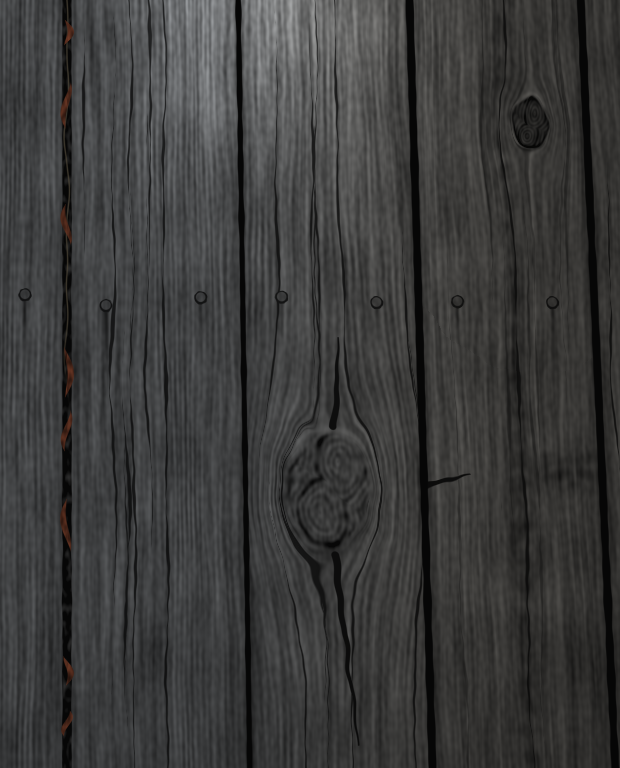
Write a Shadertoy shader that draws this texture.

```glsl
// Weathered grey deck boards seen from above, split by dark tapering gaps.
// Grain is a stream function bent around knots; cracks follow that grain,
// and nails, leaf litter and a soft pool of light are layered over it.

float hash(vec2 p) {
    return fract(sin(dot(p, vec2(127.1, 311.7))) * 43758.5);
}

float gradDot(vec2 cell, vec2 offset) {
    float a = 6.2832 * hash(cell);
    return dot(vec2(cos(a), sin(a)), offset);
}

float noise(vec2 p) {
    vec2 i = floor(p), f = fract(p), w = f * f * f * (f * (f * 6.0 - 15.0) + 10.0);
    vec2 e = vec2(1, 0);
    return 1.5 * mix(mix(gradDot(i, f), gradDot(i + e, f - e), w.x),
                     mix(gradDot(i + e.yx, f - e.yx), gradDot(i + 1.0, f - 1.0), w.x), w.y);
}

// Coverage of a stroke of half width w at distance d
float ink(float d, float w) {
    float aa = 0.8 / iResolution.y;
    return 1.0 - smoothstep(w - aa, w + aa, d);
}

// Stroke from a to b that narrows towards b
float split(vec2 q, vec2 a, vec2 b, float w) {
    float t = clamp(dot(q - a, b - a) / dot(b - a, b - a), 0.0, 1.0);
    return ink(length(q - mix(a, b, t)), w * (1.0 - 0.8 * t));
}

// Sideways shift of the grain as it flows around a knot
float bend(vec2 d, float r) {
    return r * r * d.x / max(dot(d, d), r * r);
}

void mainImage(out vec4 fragColor, in vec2 fragCoord) {
    vec2 p = fragCoord / iResolution.y;
    float y = p.y;

    // Board coordinates, slightly wider towards the bottom
    float pitch = mix(0.238, 0.223, y);
    float u = (p.x - 0.0872) / pitch;
    float id = floor(u);
    vec2 q = vec2(fract(u) * 0.23, y);
    vec2 seed = vec2(id * 17.0, id * 5.0);
    bool knotty = id == 1.0, pale = id == 2.0;

    // Knots and the grain line through this point
    float kr = knotty ? 0.056 : 0.025;
    vec2 kd = (q - (knotty ? vec2(0.106, 0.362) : vec2(0.155, 0.837))) * vec2(1.0, 0.7);
    kd += 0.005 * vec2(noise(q * 28.0), noise(q * 28.0 + 40.0));
    float e = knotty || pale ? length(kd) / kr : 9.0;
    float grain = q.x + 0.004 * noise(vec2(q.x * 14.0, y * 5.0) + seed);
    if (e < 9.0) grain -= bend(kd, kr);

    // Growth rings, weathered streaks, fibres and speckle
    float rings = knotty ? 105.0 : pale ? 72.0 : mix(55.0, 95.0, smoothstep(0.08, 0.2, q.x));
    float phase = grain * rings + 0.8 * noise(vec2(grain * 22.0, y * 2.0) + seed);
    float ring = sin(6.2832 * phase);
    if (pale) ring = 1.6 * pow(0.5 + 0.5 * ring, 4.0) - 0.5;
    float streak = noise(vec2(grain * 75.0, y * 3.0) + seed);
    float fibre = noise(vec2(grain * 230.0, y * 16.0) + seed);
    float speckle = noise(q * vec2(190.0, 90.0) + seed);
    float fade = 0.6 + 0.6 * noise(vec2(grain * 30.0, y * 7.0) + seed + 9.0);
    float tone = 0.255 + 0.04 * ring * fade + 0.055 * streak + 0.05 * fibre
               + 0.03 * speckle + 0.03 * noise(q * 11.0 + seed);

    // Knot face: two lobes with dark seams and a pale broken rim
    float face = 1.0 - smoothstep(0.88, 1.0, e);
    vec2 lobe = kd / kr;
    float lobes = min(length(lobe - vec2(0.3, 0.43)), length(lobe + vec2(0.12, 0.38)));
    float heart = 0.22 + 0.05 * noise(q * 70.0) + 0.05 * speckle + 0.025 * sin(lobes * 42.0);
    heart -= 0.13 * exp(-pow((lobes - 0.55) * 13.0, 2.0)) * (0.7 + noise(q * 45.0));
    if (!knotty) heart -= 0.07;
    tone = mix(tone, heart, face);
    float rim = exp(-pow((e - 1.04) * 12.0, 2.0));
    tone += rim * (0.11 * smoothstep(0.3, 0.9, lobe.y) - 0.05 + 0.07 * noise(q * 50.0));
    tone -= 0.12 * exp(-pow((e - 0.9) * 16.0, 2.0)) * smoothstep(-0.2, 0.4, noise(q * 24.0 + 3.0));

    // Long drying cracks that follow the grain
    float crack = 0.0;
    for (float i = 0.0; i < 9.0; i++) {
        vec2 s = seed + vec2(i, i * 3.7);
        bool main = i == 0.0;
        float at = main ? 0.128 : 0.02 + 0.19 * hash(s);
        float reach = main ? 0.75 : 0.12 + 0.28 * hash(s + 2.0);
        float t = (y - (main ? 0.5 : hash(s + 4.0))) / reach;
        float wander = 0.004 * noise(vec2(y * 7.0, i) + seed) + 0.0015 * noise(vec2(y * 40.0, i));
        float w = 0.0022 * (1.0 - t * t) * (0.6 + 0.9 * noise(vec2(y * 13.0, i * 2.3) + seed));
        crack = max(crack, ink(abs(grain - at - wander), w) * (pale && !main ? 0.35 : 0.85));
    }
    crack *= smoothstep(0.95, 1.08, e);
    vec2 j = q + vec2(0.005 * noise(vec2(y * 28.0, 3.0)), 0.0);
    if (knotty) {
        crack = max(crack, split(j, vec2(0.117, 0.445), vec2(0.124, 0.56), 0.0048));
        crack = max(crack, split(j, vec2(0.113, 0.277), vec2(0.138, 0.03), 0.005));
    }
    if (pale) {
        crack = max(crack, split(q + 0.004 * noise(q * 50.0), vec2(0.0, 0.366), vec2(0.06, 0.383), 0.004));
        tone -= 0.07 * exp(-pow((grain - 0.125) * 75.0, 2.0)) * (0.8 + noise(q * 40.0));
        vec2 stain = (q - vec2(0.188, 0.388)) * vec2(22.0, 42.0);
        tone -= 0.1 * exp(-dot(stain, stain)) * (0.9 + noise(q * 60.0));
    }
    tone = mix(tone, 0.05, crack);

    // A pair of nails per board, each with a dark stain below
    for (float i = 0.0; i < 2.0; i++) {
        vec2 n = q - vec2(0.051 + 0.124 * i, 0.602 + 0.016 * hash(seed + i));
        tone -= 0.09 * exp(-pow(n.x * 350.0, 2.0)) * smoothstep(-0.09, -0.01, n.y) * step(n.y, 0.0);
        float r = length(n) + 0.0008 * noise(q * 200.0);
        tone = mix(tone, 0.07, ink(r, 0.0085));
        tone = mix(tone, 0.22 + 0.05 * speckle, ink(length(n - vec2(0.0, 0.0008)), 0.0062));
    }

    // Pool of light from the top, dimmer right side and bottom
    vec2 g = (p - vec2(0.33, 1.03)) * vec2(6.0, 4.2);
    float light = 1.02 + 1.0 * exp(-dot(g, g)) - 0.2 * smoothstep(0.45, 0.8, p.x);
    light *= 0.84 + 0.16 * smoothstep(0.0, 0.45, y);
    vec3 col = max(tone, 0.03) * light * mix(vec3(0.98, 1.0, 1.02), vec3(1.02, 1.0, 0.96), smoothstep(0.2, 0.7, p.x));

    // Gaps between boards; the leftmost one is packed with litter
    float edge = round(u), x = (u - edge) * pitch;
    float gap = (edge == 0.0 ? 0.006 : edge == 1.0 ? 0.0034 : 0.005) + 0.0012 * noise(vec2(y * 30.0, edge * 7.0));
    col *= 1.0 - 0.4 * exp(-abs(x) * 140.0);
    col = mix(col, vec3(0.025), ink(abs(x), gap));
    if (edge == 0.0) {
        col += 0.16 * max(noise(p * vec2(150.0, 70.0)), 0.0) * ink(abs(x), gap);
        float straw = abs(x - 0.005 * noise(vec2(y * 14.0, 8.0)));
        col = mix(col, vec3(0.32, 0.29, 0.23), 0.7 * ink(straw, 0.0009) * smoothstep(0.45, 0.6, y));
        for (float i = 0.0; i < 8.0; i++) {
            float t = (y - (i + hash(vec2(i, 6.0))) / 8.0) / (0.014 + 0.02 * hash(vec2(i, 2.0)));
            float curl = abs(x - 0.005 * sin(t * 2.2 + i * 2.0));
            col = mix(col, vec3(0.29, 0.15, 0.10) * (1.0 + 0.5 * speckle), ink(curl, 0.0042 * (1.0 - t * t)));
        }
    }
    fragColor = vec4(clamp(col, 0.0, 1.0), 1.0);
}
```
